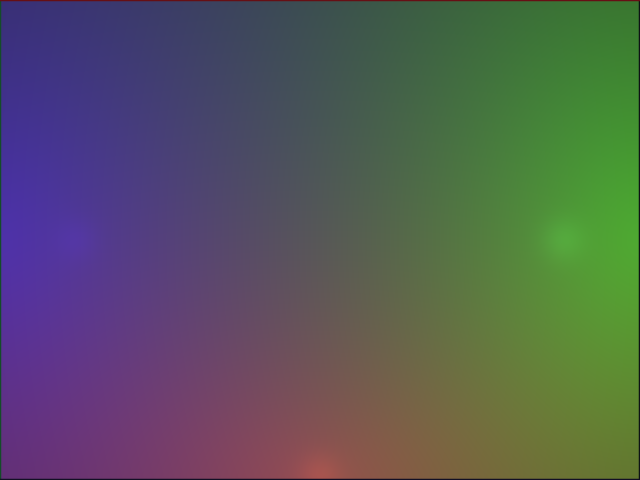
Write a WebGL 1 fragment shader that draws this background.

```glsl
precision highp float;
// Three coloured lights, red below, green right and blue left, blending over
// a rectangle. Each channel is a wide falloff plus a small soft glow, and a
// hairline frame closes the edges.
uniform vec2 u_resolution;

// Wide light that fades with distance raised to a power.
float falloff(vec2 offset, float strength, float density, float power) {
  return strength / (1.0 + density * pow(length(offset) + 0.0001, power));
}

// Small soft spot.
float glow(vec2 offset, float radius) {
  return exp(-dot(offset, offset) / (radius * radius));
}

// Coverage of a thin line along an edge at the given distance.
float hairline(float edgeDistance, float pixel) {
  return clamp((0.0026 - edgeDistance) / pixel + 0.5, 0.0, 1.0);
}

void main() {
  float pixel = 1.0 / u_resolution.y;
  vec2 p = gl_FragCoord.xy * pixel;
  float width = u_resolution.x * pixel;

  // One wide light per channel, stretched along its own edge
  vec2 sideScale = vec2(1.0, 0.77);
  vec3 color = vec3(
    falloff((p - vec2(0.5 * width, 0.0)) * vec2(0.57, 1.0), 0.58, 1.5, 1.1),
    falloff((p - vec2(width, 0.5)) * sideScale, 0.66, 1.64, 1.4),
    falloff((p - vec2(0.0, 0.5)) * sideScale, 0.66, 1.64, 1.4));

  // Small glows in front of the lights
  color += vec3(0.08, 0.02, 0.0) * glow(p - vec2(0.5 * width, 0.012), 0.043);
  color += vec3(0.015, 0.075, 0.025) * glow(p - vec2(0.88 * width, 0.5), 0.045);
  color += vec3(0.01, 0.0, 0.055) * glow(p - vec2(0.12 * width, 0.5), 0.045);

  // Frame: green left, dark right and bottom, red top
  color = mix(color, vec3(0.08, 0.30, 0.16), hairline(p.x, pixel));
  color = mix(color, vec3(0.05, 0.07, 0.08), hairline(width - p.x, pixel));
  color = mix(color, vec3(0.07, 0.06, 0.14), hairline(p.y, pixel));
  color = mix(color, vec3(0.40, 0.06, 0.08), hairline(1.0 - p.y, pixel));

  gl_FragColor = vec4(color, 1.0);
}
```
